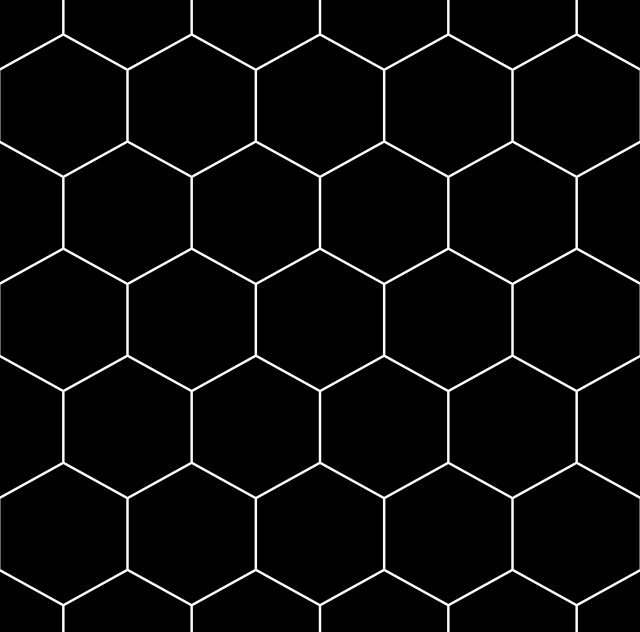
This pattern is drawn by a Shadertoy shader. Its source:

```glsl
// Honeycomb of thin white outlines on black, slightly flattened pointy-top cells.

// Lengths are fractions of the canvas width.
const vec2  CELL_PITCH   = vec2(0.20052, 0.16732); // cell width, row spacing
const vec2  GRID_SHIFT   = vec2(0.0, -0.0060);     // central cell from canvas centre
const float SLANT        = 0.552;                  // slope of the angled sides
const float LINE_WIDTH   = 0.00384;
const vec3  LINE_COLOR   = vec3(0.99);
const vec3  GROUND_COLOR = vec3(0.0);

// Distance from p to the border of a cell at the origin, positive inside.
float cellBorder(vec2 p) {
    p = abs(p);
    float halfWidth = 0.5 * CELL_PITCH.x;
    float apex = 0.5 * (CELL_PITCH.y + SLANT * halfWidth);
    float slantSide = (apex - p.y - SLANT * p.x) / length(vec2(1.0, SLANT));
    return min(halfWidth - p.x, slantSide);
}

// Wraps p into a rectangular repeat centred on the origin.
vec2 wrapCentred(vec2 p, vec2 period) {
    return p - period * round(p / period);
}

// Two staggered sets of cells; the one holding p has the larger distance.
float honeycomb(vec2 p) {
    vec2 period = CELL_PITCH * vec2(1.0, 2.0);
    float evenRows = cellBorder(wrapCentred(p, period));
    float oddRows = cellBorder(wrapCentred(p - 0.5 * period, period));
    return max(evenRows, oddRows);
}

void mainImage(out vec4 fragColor, in vec2 fragCoord) {
    float pixel = 1.0 / iResolution.x;
    vec2 p = (fragCoord - 0.5 * iResolution.xy) * pixel - GRID_SHIFT;

    // Pixel coverage of the outline
    float inset = 0.5 * LINE_WIDTH - abs(honeycomb(p));
    float coverage = clamp(inset / pixel + 0.5, 0.0, 1.0);

    fragColor = vec4(mix(GROUND_COLOR, LINE_COLOR, coverage), 1.0);
}
```
